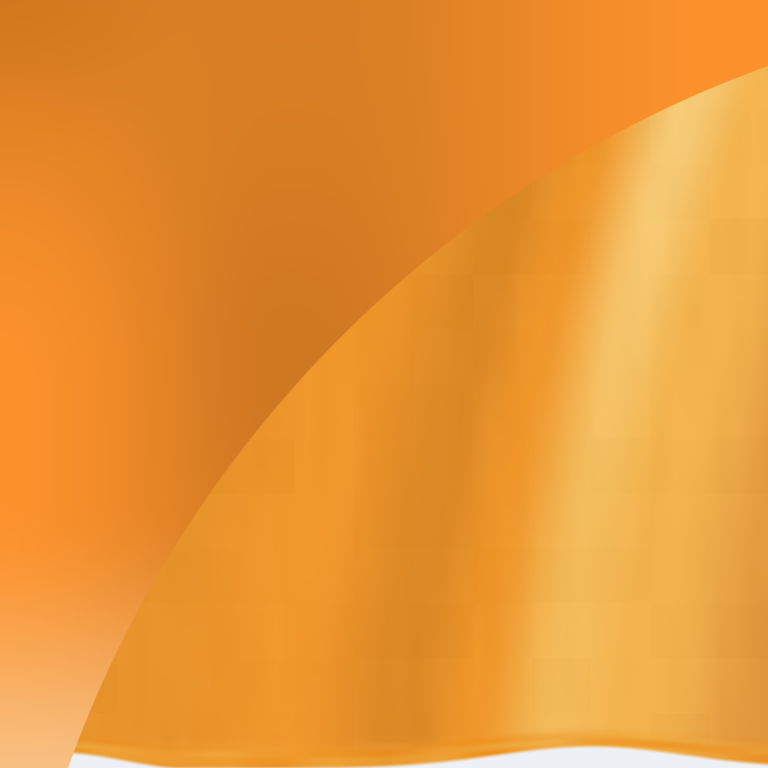
Reproduce this background procedurally as a Shadertoy shader.

```glsl
// A large amber disc with slanted satin streaks over a softly shaded orange field.
// The streaks follow a curved coordinate; a pale wave with a rippled fringe
// closes the lower edge of the disc.

// Sine-free hash of a cell, 0 to 1
float hash(vec2 cell) {
    vec3 q = fract(cell.xyx * 0.1031);
    q += dot(q, q.yzx + 33.33);
    return fract((q.x + q.y) * q.z);
}

float valueNoise(vec2 p) {
    vec2 cell = floor(p), f = fract(p);
    f = f * f * (3.0 - 2.0 * f);
    return mix(mix(hash(cell), hash(cell + vec2(1, 0)), f.x),
               mix(hash(cell + vec2(0, 1)), hash(cell + vec2(1, 1)), f.x), f.y);
}

// Falls from 1 at a down to 0 at b
float fade(float a, float b, float x) {
    return 1.0 - smoothstep(a, b, x);
}

// Orange field: bright left side and upper right, dark valley between
vec3 field(vec2 uv) {
    float left = fade(0.0, 0.36, uv.x) * fade(0.5, 1.05, uv.y);
    float right = smoothstep(0.42, 0.95, uv.x);
    vec2 d = (uv - vec2(0.38, 0.52)) / vec2(0.17, 0.22);
    vec3 valley = mix(vec3(0.85, 0.495, 0.14), vec3(0.81, 0.465, 0.13), exp(-dot(d, d)));
    valley -= 0.03 * fade(0.0, 0.25, length(uv - vec2(0, 1)));
    vec3 color = mix(valley, vec3(0.985, 0.57, 0.17), clamp(left + right, 0.0, 1.0));
    // Peach glow at the bottom
    return mix(color, vec3(0.97, 0.78, 0.56), fade(-0.1, 0.35, uv.y));
}

// Satin streaks, layered from left to right
vec3 satin(vec2 uv) {
    float s = uv.x - 0.1 * uv.y - 0.12 * uv.y * uv.y;
    vec3 highlight = mix(vec3(0.95, 0.73, 0.35), vec3(0.965, 0.79, 0.46), smoothstep(0.2, 0.9, uv.y));
    vec3 color = mix(vec3(0.905, 0.57, 0.165), vec3(0.94, 0.59, 0.17), smoothstep(0.2, 0.34, s));
    color = mix(color, vec3(0.86, 0.535, 0.15), smoothstep(0.38, 0.51, s));
    color = mix(color, vec3(0.935, 0.585, 0.16), smoothstep(0.53, 0.61, s));
    color = mix(color, highlight, smoothstep(0.61, 0.715, s));
    color = mix(color, vec3(0.95, 0.70, 0.30), smoothstep(0.725, 0.81, s));
    color = mix(color, vec3(0.88, 0.59, 0.24), smoothstep(0.84, 0.98, s));
    // Faint blocks and vertical grain
    color += 0.012 * (hash(floor(uv * vec2(13, 14))) - 0.5);
    return color + 0.015 * (valueNoise(uv * vec2(50, 7)) - 0.5);
}

void mainImage(out vec4 fragColor, in vec2 fragCoord) {
    vec2 uv = fragCoord / iResolution.xy;
    float pixel = 1.0 / min(iResolution.x, iResolution.y);

    vec3 disc = satin(uv);

    // Rippled orange fringe above the wave
    float wave = 0.02 * fade(0.08, 0.24, uv.x)
               + 0.028 * exp(-pow(uv.x - 0.77, 2.0) / 0.03);
    float ripple = valueNoise(vec2(uv.x * 14.0, (uv.y - 0.6 * wave) * 110.0));
    vec3 fringe = mix(vec3(0.92, 0.53, 0.07), vec3(0.94, 0.66, 0.24), ripple);
    disc = mix(disc, fringe, 0.8 * fade(0.015, 0.04, uv.y - 0.6 * wave));

    // Pale wave
    float softness = max(0.0035, pixel);
    disc = mix(disc, vec3(0.93, 0.94, 0.96), fade(-softness, softness, uv.y - wave));

    // Disc edge
    float edge = length(uv - vec2(1.5125, -0.5085)) - 1.512;
    vec3 color = mix(field(uv), disc, fade(-pixel, pixel, edge));
    fragColor = vec4(color, 1.0);
}
```
